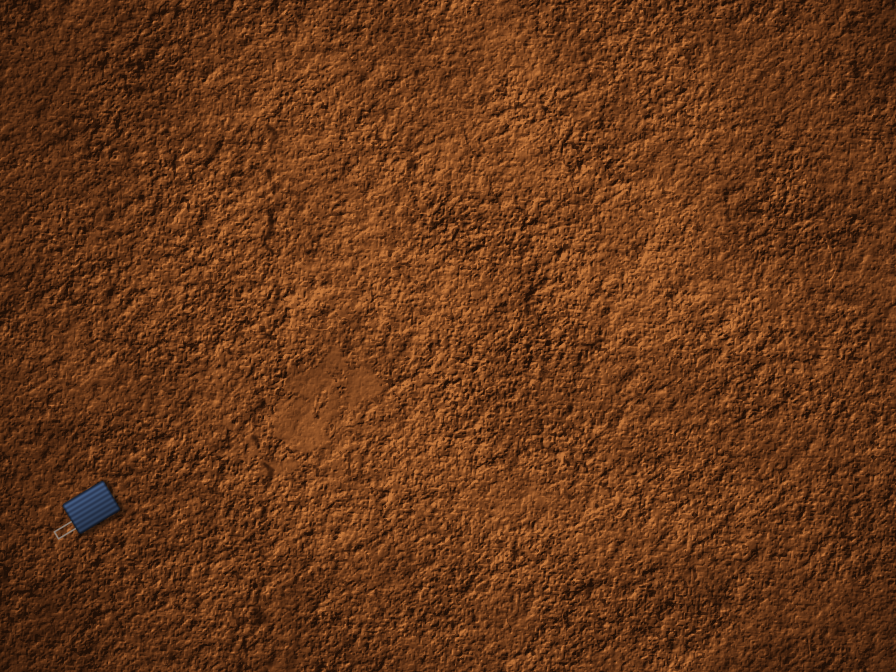
Write a Shadertoy shader that draws this texture.

```glsl
#define GRAIN_FREQ 48.0
#define RELIEF 0.20
#define BASE_TONE 0.428
#define VIGNETTE 0.78
#define LIGHT_DIR vec2(-0.72, 0.69)
#define LIGHT_STEP 0.0016
#define LEDGE_HEIGHT 0.006
#define CASE_POS vec2(0.136, 0.245)
#define CASE_SIZE vec2(0.036, 0.026)
#define CASE_ANGLE 0.54

const mat2 OCTAVE_TURN = mat2(0.8, 0.6, -0.6, 0.8);

float hash(vec2 p) {
    vec3 q = fract(p.xyx * 0.1031);
    q += dot(q, q.yzx + 33.33);
    return fract((q.x + q.y) * q.z);
}

float noise(vec2 p) {
    vec2 i = floor(p), f = fract(p);
    f = f * f * (3.0 - 2.0 * f);
    return mix(mix(hash(i), hash(i + vec2(1, 0)), f.x),
               mix(hash(i + vec2(0, 1)), hash(i + vec2(1, 1)), f.x), f.y);
}

float fbm(vec2 p) {
    float sum = 0.0, amp = 0.5;
    for (int i = 0; i < 4; i++) {
        sum += amp * noise(p);
        p = OCTAVE_TURN * p * 2.03 + 17.3;
        amp *= 0.5;
    }
    return sum / 0.9375;
}

// Crumbly height: flat-topped lumps, the finest ones steepest
float soilHeight(vec2 p) {
    float sum = 0.0, freq = GRAIN_FREQ, amp = 0.7 / GRAIN_FREQ;
    vec2 q = p;
    for (int i = 0; i < 5; i++) {
        q = OCTAVE_TURN * q + 3.7;
        float n = 2.0 * noise(q * freq) - 1.0;
        sum += amp * mix(n, 1.0 - abs(n), 0.35);
        freq *= 1.6;
        amp *= 0.78;
    }
    return sum;
}

// Sparse broken ledges where clods have flaked off
float ledgeHeight(vec2 p) {
    float gate = smoothstep(0.52, 0.78, noise(p * 26.0 + 5.0));
    return LEDGE_HEIGHT * gate * smoothstep(0.49, 0.52, fbm(p * 15.0 + 9.0));
}

// One crumbling, wandering seam
float seamMask(vec2 p) {
    float x = 0.345 + 0.07 * p.y + 0.09 * (fbm(vec2(p.y * 7.0, 2.0)) - 0.5);
    x += 0.025 * (noise(p * 50.0) - 0.5);
    float line = 1.0 - smoothstep(0.001, 0.008, abs(p.x - x));
    return line * smoothstep(0.42, 0.62, noise(p * vec2(90.0, 50.0)));
}

// Red tone carries the whole rust-brown ramp
vec3 soilColour(float tone) {
    return tone * vec3(1.0, 0.46 + 0.20 * tone, 0.17 + 0.18 * tone);
}

vec3 soil(vec2 p, float aspect) {
    vec2 lit = p + LIGHT_DIR * LIGHT_STEP;
    float grain = (soilHeight(p) - soilHeight(lit)) / LIGHT_STEP;
    float ledge = (ledgeHeight(p) - ledgeHeight(lit)) / LIGHT_STEP;

    // Ragged trodden patch and patchy roughness
    vec2 fromPatch = ((p - vec2(0.44, 0.385)) * OCTAVE_TURN) * vec2(9.0, 20.0);
    float worn = 1.0 - smoothstep(0.6, 0.9, length(fromPatch) + 3.0 * (fbm(p * 30.0) - 0.5));
    float rough = mix(0.8, 1.2, smoothstep(0.3, 0.7, fbm(p * 12.0)));
    rough *= 1.0 - 0.65 * worn;

    float shade = 1.0 + RELIEF * (rough * grain + (1.0 - worn) * clamp(ledge, -2.2, 2.2));
    shade += 0.55 * (fbm(p * 9.0 + 60.0) - 0.5) + 0.10 * worn;

    // Small sharp pits between the crumbs
    float pits = smoothstep(0.80, 0.90, noise(p * 150.0 + 8.0));
    shade *= 1.0 - 0.40 * pits * rough;
    shade *= 1.0 - 0.50 * seamMask(p);

    vec2 c = p - vec2(0.55 * aspect, 0.54);
    float light = 1.15 - VIGNETTE * dot(c, c);
    return soilColour(clamp(BASE_TONE * shade * light, 0.12, 0.76));
}

float boxDist(vec2 p, vec2 halfSize) {
    vec2 d = abs(p) - halfSize;
    return length(max(d, 0.0)) + min(max(d.x, d.y), 0.0);
}

// Small ribbed blue case with a pull handle
vec3 addCase(vec3 col, vec2 p, float px) {
    float c = cos(CASE_ANGLE), s = sin(CASE_ANGLE);
    vec2 q = mat2(c, -s, s, c) * (p - CASE_POS);
    float body = boxDist(q, CASE_SIZE - 0.004) - 0.004;
    float handle = abs(boxDist(q + vec2(0.050, 0.009), vec2(0.016, 0.006))) - 0.0012;
    float shadow = boxDist(q + vec2(-0.003, 0.004), CASE_SIZE);
    col *= 0.45 + 0.55 * smoothstep(-0.002, 0.007, shadow);
    col = mix(col, vec3(0.55, 0.50, 0.46), 1.0 - smoothstep(-px, px, handle));
    float rib = 0.5 + 0.5 * cos(q.y * 900.0);
    vec3 blue = mix(vec3(0.16, 0.21, 0.31), vec3(0.23, 0.31, 0.44), rib);
    blue *= 0.95 + 9.0 * q.y;
    blue *= 1.0 - 0.5 * smoothstep(-0.004, 0.0, body);
    return mix(col, blue, 1.0 - smoothstep(-px, px, body));
}

void mainImage(out vec4 fragColor, in vec2 fragCoord) {
    vec2 p = fragCoord / iResolution.y;
    vec3 col = soil(p, iResolution.x / iResolution.y);
    fragColor = vec4(addCase(col, p, 0.7 / iResolution.y), 1.0);
}
```
